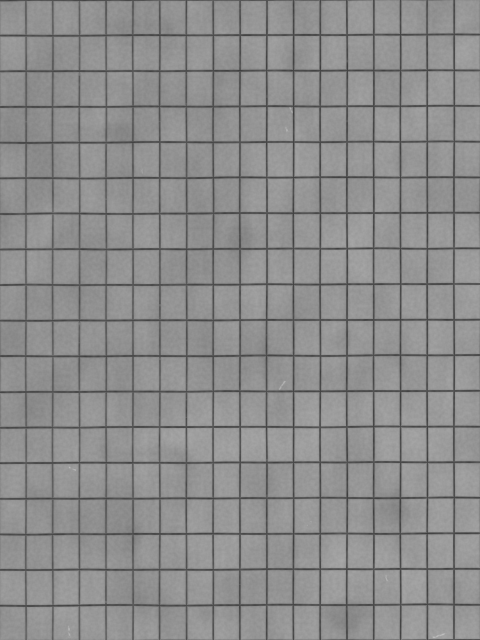
This texture is drawn by a Shadertoy shader. Its source:

```glsl
#define GRID vec2(17.94, 17.97)         // tiles across and down
#define GRID_SHIFT vec2(0.03, 0.02)     // grid phase, in tiles
#define GROUT_HALF vec2(0.0016, 0.0019) // half widths, in canvas widths
#define GROUT_WOBBLE 0.022              // line waviness, in tiles
#define GROUT_TILT 0.03                 // rise of the rows, in tiles
#define GROUT_COLOR vec3(0.27)
#define TILE_COLOR vec3(0.588)
#define TILE_VARIATION 0.022
#define MOTTLE 0.055
#define GRAIN 0.03
#define SCRATCHES 9

float hash(vec2 p) {
    vec3 q = fract(p.xyx * vec3(0.1031, 0.1030, 0.0973));
    q += dot(q, q.yzx + 33.33);
    return fract((q.x + q.y) * q.z);
}

vec2 gradient(vec2 cell) {
    float angle = 6.2832 * hash(cell + 57.0);
    return vec2(cos(angle), sin(angle));
}

// Gradient noise, about -0.7 to 0.7
float noise(vec2 p) {
    vec2 i = floor(p), f = p - i;
    vec2 u = f * f * f * (f * (f * 6.0 - 15.0) + 10.0);
    vec2 e = vec2(0.0, 1.0);
    float low = mix(dot(gradient(i), f), dot(gradient(i + e.yx), f - e.yx), u.x);
    float high = mix(dot(gradient(i + e), f - e), dot(gradient(i + 1.0), f - 1.0), u.x);
    return mix(low, high, u.y);
}

float fbm(vec2 p) {
    float sum = 0.0, amplitude = 1.0;
    for (int i = 0; i < 4; i++) {
        sum += amplitude * noise(p);
        p = p * 2.03 + 17.3;
        amplitude *= 0.5;
    }
    return sum;
}

float segmentDistance(vec2 p, vec2 a, vec2 b) {
    vec2 ab = b - a;
    return length(p - a - ab * clamp(dot(p - a, ab) / dot(ab, ab), 0.0, 1.0));
}

// Short pale scuffs scattered over the surface
float scratches(vec2 p, float height, float pixel) {
    float sum = 0.0;
    for (int i = 0; i < SCRATCHES; i++) {
        float id = float(i) + 1.0;
        vec2 start = vec2(hash(vec2(id, 3.0)), height * hash(vec2(id, 8.0)));
        float angle = 6.2832 * hash(vec2(id, 14.0));
        vec2 end = start + mix(0.008, 0.028, hash(vec2(id, 21.0))) * vec2(cos(angle), sin(angle));
        float d = segmentDistance(p, start, end);
        sum += 1.0 - smoothstep(0.0, 0.0012 + pixel, d);
    }
    return sum * smoothstep(-0.3, 0.3, noise(p * 150.0));
}

void mainImage(out vec4 fragColor, in vec2 fragCoord) {
    vec2 uv = fragCoord / iResolution.xy;
    vec2 p = fragCoord / iResolution.x;
    float height = iResolution.y / iResolution.x;
    float pixel = 1.0 / iResolution.x;

    // Hand-laid grid: each line wanders a little on its own
    vec2 g = uv * GRID + GRID_SHIFT;
    vec2 line = floor(g + 0.5);
    g.x += GROUT_WOBBLE * noise(vec2(g.y * 0.45, line.x * 7.31 + 0.4));
    g.y += GROUT_WOBBLE * noise(vec2(g.x * 0.45, line.y * 5.17 + 90.4));
    g.y -= GROUT_TILT * (uv.x - 0.5);
    vec2 tile = floor(g);
    vec2 d = abs(fract(g + 0.5) - 0.5) * vec2(1.0, height) / GRID;

    // Tile face: broad light, clouds, vertical streaks and fine grain
    float shade = 0.032 * (uv.x - 0.5) - 0.014 * (uv.y - 0.5);
    shade += TILE_VARIATION * (hash(tile + 31.0) - 0.5);
    shade += MOTTLE * fbm(p * 6.0 + 4.0);
    shade += 0.02 * noise(p * vec2(48.0, 5.0));
    shade += GRAIN * (noise(p * 130.0) + 0.5 * noise(p * 270.0));
    shade -= 0.06 * smoothstep(0.3, 0.65, noise(p * 9.0 + 40.0));
    vec3 color = TILE_COLOR + shade;
    color += 0.12 * scratches(p, height, pixel);

    // Soft soiling beside the joints
    vec2 soil = exp(-d * d / (0.0034 * 0.0034));
    color -= 0.07 * max(soil.x, soil.y);

    // Grout: upright joints fade towards the left, both wear unevenly
    vec2 grout = 1.0 - smoothstep(GROUT_HALF - 0.7 * pixel, GROUT_HALF + 0.7 * pixel, d);
    vec2 wear = vec2(noise(vec2(g.y * 1.7, line.x * 3.7 + 0.5)),
                     noise(vec2(g.x * 1.7, line.y * 4.3 + 60.5)));
    vec2 strength = vec2(mix(0.6, 0.95, smoothstep(0.1, 0.65, uv.x)), 0.88) + 0.25 * wear;
    grout *= clamp(strength, 0.0, 1.0);
    color = mix(color, GROUT_COLOR + 0.06 * noise(p * 110.0), max(grout.x, grout.y));

    // Pale chips along the upright joints
    float chip = smoothstep(0.42, 0.6, noise(vec2(g.y * 6.0, line.x * 9.7 + 20.5)));
    color += 0.2 * chip * grout.x * (1.0 - uv.x);

    fragColor = vec4(clamp(color, 0.0, 1.0), 1.0);
}
```
